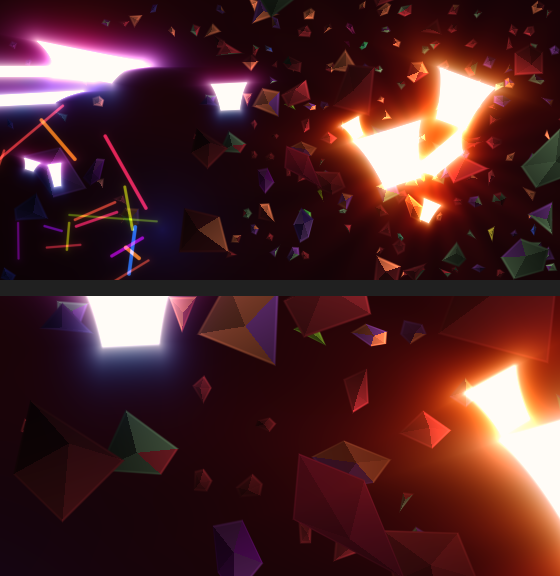
Top, the full canvas; bottom, a detail of the centre.
Reproduce this background procedurally as a Shadertoy shader.

```glsl
#define TAU 6.2831853
#define INK vec3(.04, .006, .018)
#define EMBER vec3(.36, .045, .04)
#define WARM_CENTRE vec2(1.53, .44)
#define LIGHTS 11
#define STREAKS 16
#define HALO_GAIN .85
#define SHARD_GAIN 1.05

// Centre and half size of every glaring pane, then its tilt
const vec4 PANES[LIGHTS] = vec4[](
    vec4(.31, .77, .13, .045), vec4(.10, .745, .30, .016),
    vec4(.08, .645, .15, .017), vec4(.82, .655, .042, .045),
    vec4(1.64, .64, .070, .085), vec4(1.41, .44, .085, .095),
    vec4(1.58, .44, .085, .032), vec4(1.265, .54, .022, .030),
    vec4(1.53, .245, .020, .035), vec4(.20, .375, .014, .038),
    vec4(.11, .41, .018, .016));
const float TILTS[LIGHTS] = float[](
    -.2, 0., .05, .05, -.35, .3, .7, .5, -.4, .15, -.3);

const vec3 SHARD_TINTS[4] = vec3[](
    vec3(.40, .10, .12), vec3(.76, .38, .24),
    vec3(.32, .15, .38), vec3(.29, .38, .27));

vec3 hash3(vec2 p) {
    vec3 q = fract(p.xyx * vec3(.1031, .1030, .0973));
    q += dot(q, q.yxz + 33.33);
    return fract((q.xxy + q.yzz) * q.zyx);
}

vec2 turn(vec2 v, float a) {
    float c = cos(a), s = sin(a);
    return vec2(c * v.x + s * v.y, c * v.y - s * v.x);
}

float cross2(vec2 a, vec2 b) { return a.x * b.y - a.y * b.x; }

vec3 spectrum(float t) { return .5 + .5 * cos(TAU * (t + vec3(0., .33, .67))); }

vec3 shardTint(float t) {
    return SHARD_TINTS[t < .48 ? 0 : t < .66 ? 1 : t < .84 ? 2 : 3];
}

// Faceted convex shards, at most one per cell
void addShards(inout vec3 col, vec2 p, float cells, float seed, float fill) {
    vec2 g = p * cells, base = floor(g);
    float soft = 1.2 * cells / iResolution.y;
    for (int n = 0; n < 9; n++) {
        vec2 id = base + vec2(n % 3 - 1, n / 3 - 1);
        vec3 place = hash3(id + seed), form = hash3(id + seed + 71.3);
        vec3 look = hash3(id + seed + 137.7);
        vec2 centre = id + .2 + .6 * place.xy, home = centre / cells;
        float crowd = mix(.3, 1., smoothstep(.7, 1.5, home.x + .6 * home.y - .1));
        if (place.z > fill * crowd) continue;

        vec2 q = turn(g - centre, form.x * TAU);
        q.x *= mix(1., 2., look.y * look.y);
        float size = mix(.18, .48, form.z), sides = 3. + floor(form.y * 2.99);
        vec2 apex = size * .4 * (look.xz - .5);
        float dist = -1e3, facet = 0., lean = 0.;
        for (float k = 0.; k < sides; k++) {
            float j0 = hash3(id + seed + k * 7.).x - .5;
            float j1 = hash3(id + seed + mod(k + 1., sides) * 7.).x - .5;
            float a0 = (k + .6 * j0) * TAU / sides, a1 = (k + 1. + .6 * j1) * TAU / sides;
            vec2 v0 = size * vec2(cos(a0), sin(a0)), v1 = size * vec2(cos(a1), sin(a1));
            vec2 normal = normalize(vec2(v1.y - v0.y, v0.x - v1.x));
            dist = max(dist, dot(q - v0, normal));
            if (cross2(v0 - apex, q - apex) >= 0. && cross2(v1 - apex, q - apex) < 0.) {
                facet = k;
                lean = dot(turn(normal, -form.x * TAU), normalize(WARM_CENTRE - home));
            }
        }
        // Facets face the warm light or fall into shade
        float vary = hash3(id + seed + facet * 13.1).y;
        vec3 tint = shardTint(fract(look.x + .22 * vary));
        tint = mix(tint, spectrum(look.z) * .7, step(.88, look.y) * .6);
        tint = mix(vec3(.07, .07, .25), tint, smoothstep(.1, .9, home.x + .5 * home.y));
        float lit = (.55 + .3 * lean + .35 * vary) * mix(.45, 1.1, look.z);
        lit *= .75 + .6 * exp(-2. * distance(home, WARM_CENTRE));
        lit *= 1. + .35 * q.y / size;
        float rim = .3 * smoothstep(-2.5 * soft, -soft, dist);
        col = mix(col, tint * SHARD_GAIN * (lit + rim * lit), 1. - smoothstep(-soft, soft, dist));
    }
}

// Thin coloured slivers, crowded at the lower left
vec3 streaks(vec2 p) {
    vec3 sum = vec3(0.);
    for (int i = 0; i < STREAKS; i++) {
        vec3 a = hash3(vec2(i, 5)), b = hash3(vec2(i, 47));
        vec2 q = turn(p - vec2(.65 * a.x, .52 * a.y), a.z * TAU);
        float len = mix(.03, .2, b.x * b.x);
        float d = length(vec2(max(abs(q.x) - len, 0.), q.y));
        float width = mix(.001, .0045, b.y * b.y);
        float core = 1. - smoothstep(width, width + 1.5 / iResolution.y, d);
        sum += spectrum(b.z) * (core * mix(.25, .8, b.y) + .1 * exp(-d / .012));
    }
    return sum;
}

// Overexposed panes with a dispersed halo
vec3 glare(vec2 p) {
    vec3 sum = vec3(0.);
    for (int i = 0; i < LIGHTS; i++) {
        vec2 away = p - PANES[i].xy, extent = PANES[i].zw;
        vec2 q = turn(away, TILTS[i]);
        q.x *= 1. - .3 * clamp(q.y / extent.y, -1., 1.);
        vec2 e = abs(q) - extent;
        float d = length(max(e, 0.)) + min(max(e.x, e.y), 0.);
        float up = .5 + .5 * away.y / (length(away) + .02);
        vec3 cold = mix(vec3(.014, .028, .045), vec3(.05, .016, .034), up);
        vec3 reach = mix(cold, vec3(.06, .03, .015), smoothstep(.9, 1.3, PANES[i].x));
        reach *= clamp(sqrt(extent.x * extent.y) / .07, .4, 1.1);
        sum += HALO_GAIN * exp(-max(d, 0.) / reach);
        sum += .9 * (1. - smoothstep(-.006, .006, d));
    }
    return sum;
}

void mainImage(out vec4 fragColor, in vec2 fragCoord) {
    vec2 p = fragCoord / iResolution.y;

    // Dark haze: red embers, faint rays and a blue pool
    vec2 ray = p - WARM_CENTRE;
    float angle = atan(ray.y, ray.x);
    float beams = .75 + .15 * sin(angle * 9.) + .1 * sin(angle * 23. + 1.);
    vec3 col = INK + EMBER * beams * .85 * exp(-2.6 * length(ray));
    col += EMBER * .4 * exp(-4. * length((p - vec2(.3, .85)) * vec2(.7, 1.)));
    col += vec3(.03, .05, .24) * exp(-9. * length(p - vec2(.58, .18)));

    addShards(col, p, 15., 11., .5);
    addShards(col, p, 7., 42., .55);
    addShards(col, p, 3.4, 83., .6);

    col += streaks(p) + glare(p);
    fragColor = vec4(min(col, vec3(1., .99, .97)), 1.);
}
```
